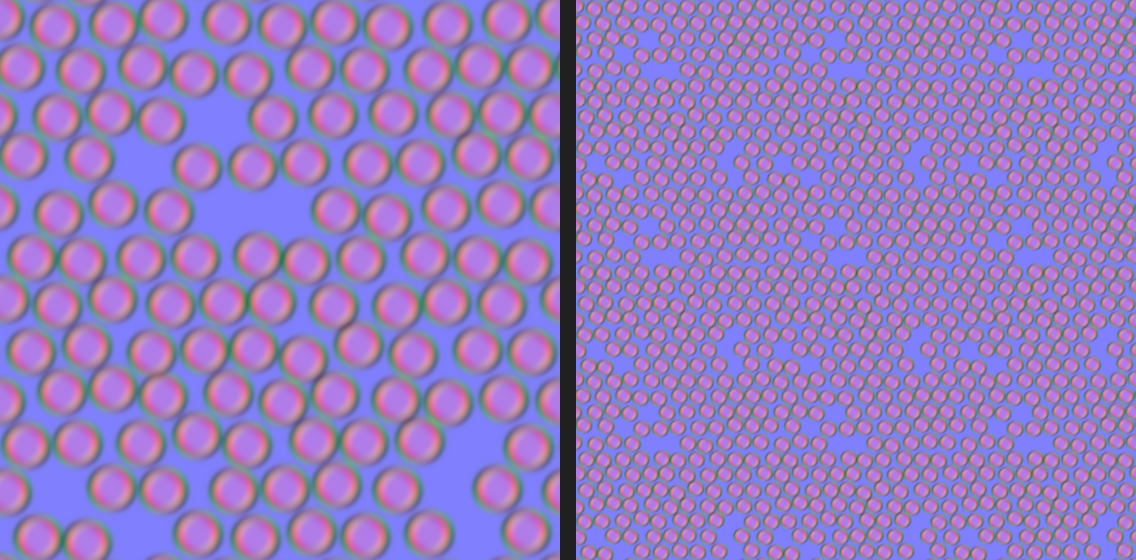
Left: one tile. Right: repeated 3 by 3.
A three.js fragment shader for this texture map:

```glsl
// Tiling field of soft round studs on a flat blue ground, coloured like a normal map.
// Studs sit on a wrapped, staggered and jittered grid, pushed apart where they crowd.
// Each one tints red and green by its radial and tangential curvature, blue by its rim.

#define GRID vec2(10.0, 12.0)   // columns and rows, rows must be even
#define RADIUS 0.0385           // stud edge, in canvas widths
#define JITTER 0.021            // largest random shift of a stud
#define SPACING 0.092           // distance below which studs repel
#define GAPS 0.06               // share of empty cells
#define LIFT 0.19               // red tint of the stud top
#define RING 0.19               // extra tint of the inner ring
#define GROOVE 0.18             // opposite tint of the outer ring
#define RIM_SHADE 0.55          // loss of blue along the rim
#define GROUND vec3(0.5, 0.5, 1.0)

varying vec2 vUv;

vec3 hash3(vec2 p) {
  vec3 q = fract(vec3(p.xyx) * vec3(0.1031, 0.1030, 0.0973) + 0.137);
  q += dot(q, q.yxz + 33.33);
  return fract((q.xxy + q.yzz) * q.zyx);
}

float bell(float x, float width) {
  x /= width;
  return exp(-x * x);
}

float stagger(float row) {
  return 0.5 * mod(row, 2.0);
}

// Jittered position in xy, z is 1 where the cell holds a stud
vec3 site(vec2 id) {
  vec3 h = hash3(mod(id, GRID));
  float angle = 6.28319 * h.x;
  vec2 centre = (id + 0.5 + vec2(stagger(id.y), 0.0)) / GRID;
  vec2 shift = JITTER * sqrt(h.y) * vec2(cos(angle), sin(angle));
  return vec3(centre + shift, step(GAPS, h.z));
}

// One relaxation step: move a stud away from neighbours that are too close
vec2 relax(vec2 id, vec2 p) {
  vec2 push = vec2(0.0);
  for (int j = -1; j <= 1; j++) {
    for (int i = -1; i <= 1; i++) {
      if (i == 0 && j == 0) continue;
      vec3 other = site(id + vec2(float(i), float(j)));
      vec2 away = p - other.xy;
      float d = max(length(away), 0.001);
      push += other.z * away / d * 0.5 * max(SPACING - d, 0.0);
    }
  }
  return p + push;
}

// Red and green offsets in xy, remaining share of blue in z
vec3 stud(vec2 d) {
  float u = length(d) / RADIUS;
  vec2 dir = d / max(length(d), 0.00001);
  float top = 1.0 - smoothstep(0.8, 1.1, u);
  float radial = LIFT * top + RING * bell(u - 0.7, 0.2) - GROOVE * bell(u - 1.1, 0.13);
  float tangential = LIFT * (1.0 - smoothstep(0.75, 1.2, u));
  // Fade the directional part where the angle is undefined
  float twist = (radial - tangential) * smoothstep(0.0, 0.3, u);
  float red = tangential + twist * dir.x * dir.x;
  float green = -twist * dir.x * dir.y - 0.015 * top;
  float rim = bell(u - 1.0, u < 1.0 ? 0.33 : 0.22);
  float shade = RIM_SHADE * rim * (0.55 + 0.45 * dir.x * dir.x);
  return vec3(red, green, (1.0 - shade) * (1.0 - 0.09 * top));
}

void main() {
  vec3 color = GROUND;
  float row = floor(vUv.y * GRID.y);
  for (int j = -1; j <= 1; j++) {
    float y = row + float(j);
    float column = floor(vUv.x * GRID.x - stagger(y));
    for (int i = -1; i <= 1; i++) {
      vec2 id = vec2(column + float(i), y);
      vec3 s = site(id);
      if (s.z < 0.5) continue;
      vec3 tint = stud(vUv - relax(id, s.xy));
      color.rg += tint.xy;
      color.b *= tint.z;
    }
  }
  gl_FragColor = vec4(clamp(color, 0.0, 1.0), 1.0);
}
```
